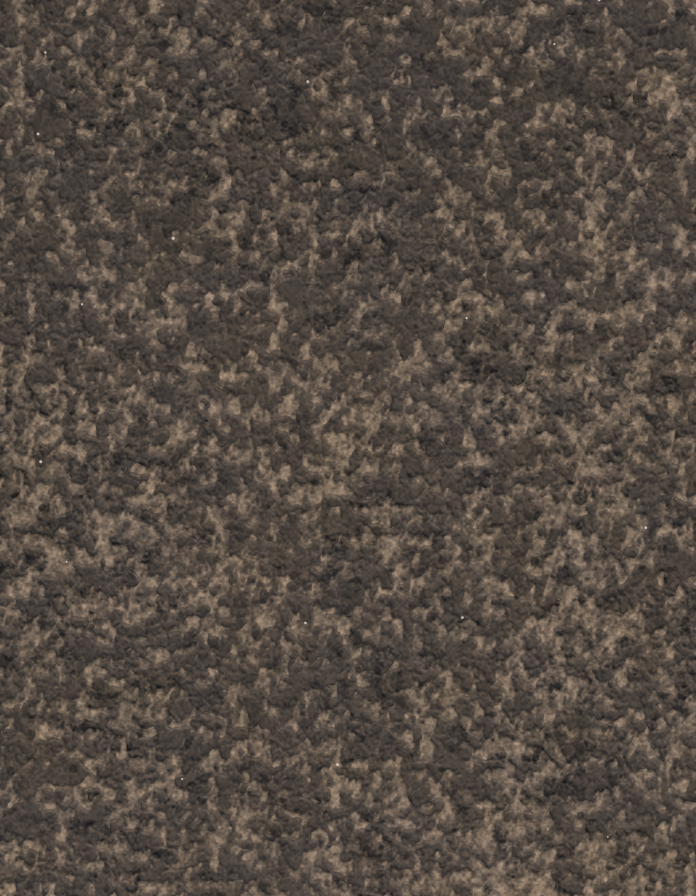
Reproduce this texture procedurally as a Shadertoy shader.

```glsl
const vec3 DARK_TAR = vec3(0.222, 0.201, 0.181);
const vec3 PALE_SAND = vec3(0.59, 0.51, 0.435);
const vec3 COOL_TINT = vec3(-0.004, -0.001, 0.009);
const vec3 FLECK_COLOR = vec3(0.86, 0.82, 0.78);
const float GRAIN_DENSITY = 72.0;   // small stones per canvas height
const float CRUMB_DENSITY = 88.0;   // ragged crumbs of bare mortar
const float CLUSTER_DENSITY = 24.0; // loose groups of crumbs
const float JOINT_WEIGHT = 0.60;
const float CRUMB_STRENGTH = 1.9;
const float CLUSTER_STRENGTH = 0.26;
const float BARE_LEVEL = 0.13;      // higher shows less mortar
const float STONE_TONE = 0.17;
const float MORTAR_TONE = 0.69;
const float LIGHT_STRENGTH = 0.46;
const vec2 LIGHT_STEP = vec2(0.0009, 0.0030);
const vec2 BOULDER_RADIUS = vec2(0.007, 0.022);
const vec2 PEBBLE_RADIUS = vec2(0.002, 0.008);
const vec2 FLECK_RADIUS = vec2(0.0006, 0.0015);

float hash(vec2 p) {
    vec3 q = fract(vec3(p.xyx) * 0.1031);
    q += dot(q, q.yzx + 33.33);
    return fract((q.x + q.y) * q.z);
}

vec2 hash2(vec2 p) {
    return vec2(hash(p + 7.3), hash(p + 61.7));
}

float noise(vec2 p) {
    vec2 cell = floor(p), f = fract(p);
    f = f * f * (3.0 - 2.0 * f);
    return mix(mix(hash(cell), hash(cell + vec2(1, 0)), f.x),
               mix(hash(cell + vec2(0, 1)), hash(cell + vec2(1, 1)), f.x), f.y);
}

float fbm(vec2 p) {
    const mat2 TURN = mat2(1.6, 1.2, -1.2, 1.6);
    float sum = 0.0, weight = 0.571;
    for (int i = 0; i < 3; i++) {
        sum += weight * noise(p);
        p = TURN * p + 19.1;
        weight *= 0.5;
    }
    return sum;
}

// Distance between the two nearest seeds: zero on the joints, high inside stones
float jointDistance(vec2 p) {
    vec2 cell = floor(p), f = fract(p);
    float nearest = 9.0, second = 9.0;
    for (int y = -1; y <= 1; y++)
    for (int x = -1; x <= 1; x++) {
        vec2 o = vec2(x, y);
        float d = length(o + hash2(cell + o) - f);
        second = min(second, max(nearest, d));
        nearest = min(nearest, d);
    }
    return second - nearest;
}

// Signed distance to sparse round spots, in canvas units
float scatter(vec2 p, float density, float chance, vec2 radius, float seed) {
    p = p * density + seed;
    vec2 cell = floor(p), f = fract(p);
    float best = 1.0;
    for (int y = -1; y <= 1; y++)
    for (int x = -1; x <= 1; x++) {
        vec2 o = vec2(x, y), id = cell + o;
        if (hash(id + 3.1) > chance) continue;
        float r = mix(radius.x, radius.y, hash(id + 11.9));
        best = min(best, length(o + hash2(id) - f) / density - r);
    }
    return best;
}

vec2 warp(vec2 p, float density, float amount) {
    return p + amount * (vec2(noise(p * density), noise(p * density + 37.0)) - 0.5);
}

float boulderMask(vec2 p) {
    float d = scatter(warp(p, 60.0, 0.020), 9.0, 0.35, BOULDER_RADIUS, 5.0);
    return 1.0 - smoothstep(-0.005, 0.003, d);
}

// Surface height: mortar lies low, stones rise above it
float relief(vec2 p) {
    float joints = JOINT_WEIGHT * jointDistance(warp(p, 110.0, 0.008) * GRAIN_DENSITY);
    float crumbs = CRUMB_STRENGTH * (fbm(p * CRUMB_DENSITY) - 0.5);
    float clusters = CLUSTER_STRENGTH * (noise(p * CLUSTER_DENSITY) + noise(p * 9.0) - 1.0);
    float level = joints + crumbs + clusters + 0.14 * (p.y - 0.5) + BARE_LEVEL;
    return mix(level, 0.62, 0.85 * boulderMask(p));
}

void mainImage(out vec4 fragColor, in vec2 fragCoord) {
    vec2 p = fragCoord / iResolution.y;
    float pixel = 1.0 / iResolution.y;

    // Stones and sandy mortar
    float height = relief(p);
    float stone = smoothstep(-0.06, 0.36, height);
    float grain = noise(p * 330.0) - 0.5;
    float stoneTone = STONE_TONE + 0.12 * (noise(p * 60.0) - 0.5) + 0.24 * grain;
    float mortarTone = MORTAR_TONE + 1.1 * (fbm(p * 170.0) - 0.5) + 0.40 * grain;
    float tone = mix(mortarTone, stoneTone, stone);

    // Light from above, with rougher and smoother areas
    float towardLight = smoothstep(-0.2, 0.8, relief(p + LIGHT_STEP));
    float slope = smoothstep(-0.2, 0.8, height) - towardLight;
    float roughness = mix(0.65, 1.35, noise(p * 7.0 + 4.0));
    tone += LIGHT_STRENGTH * roughness * slope;

    // Small deep pits and faint brightness drift
    float pit = smoothstep(0.60, 0.76, fbm(p * 85.0 + 9.0));
    tone -= 0.20 * pit * roughness;
    tone += 0.05 * (noise(p * 3.5 + 2.0) - 0.5);

    // Worn pale pebbles
    float pebble = scatter(warp(p, 110.0, 0.012), 7.0, 0.32, PEBBLE_RADIUS, 83.0);
    float pebbleTone = 0.82 + 0.4 * grain + 0.3 * (noise(p * 75.0) - 0.5);
    tone = mix(tone, pebbleTone, 0.75 * (1.0 - smoothstep(-0.002, 0.002, pebble)));

    vec3 color = mix(DARK_TAR, PALE_SAND, max(tone, -0.3));
    color += COOL_TINT * (stone * 0.7 + 1.2 * (noise(p * 22.0) - 0.5));

    // Tiny glints
    float fleck = scatter(p, 8.0, 0.22, FLECK_RADIUS, 141.0);
    color = mix(color, FLECK_COLOR, 0.85 * (1.0 - smoothstep(-0.5 * pixel, pixel, fleck)));

    fragColor = vec4(color, 1.0);
}
```
